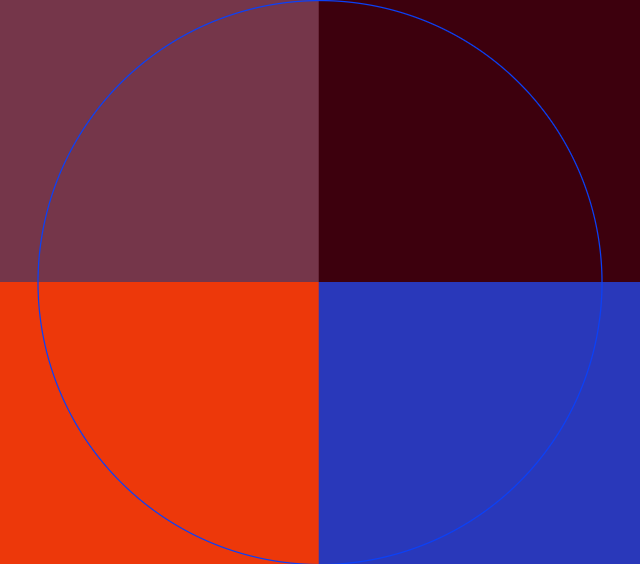
Reproduce this background procedurally as a Shadertoy shader.

```glsl
// Four flat colour quadrants crossed by one thin blue circle.

const vec3 MAUVE  = vec3(0.46, 0.21, 0.29);
const vec3 MAROON = vec3(0.24, 0.00, 0.05);
const vec3 ORANGE = vec3(0.93, 0.22, 0.04);
const vec3 INDIGO = vec3(0.16, 0.22, 0.73);
const vec3 RING   = vec3(0.04, 0.25, 0.97);

const vec2  SPLIT       = vec2(0.498, 0.5);  // quadrant corner, fraction of canvas
const vec2  RING_CENTER = vec2(0.5, 0.499);  // fraction of canvas
const float RING_RADIUS = 0.5;               // in canvas heights
const float RING_WIDTH  = 0.0022;            // in canvas heights

void mainImage(out vec4 fragColor, in vec2 fragCoord)
{
    vec2 uv = fragCoord / iResolution.xy;
    float pixel = 1.0 / iResolution.y;

    // Quadrants, with edges smoothed over one pixel
    vec2 side = clamp((uv - SPLIT) * iResolution.xy + 0.5, 0.0, 1.0);
    vec3 lower = mix(ORANGE, INDIGO, side.x);
    vec3 upper = mix(MAUVE, MAROON, side.x);
    vec3 color = mix(lower, upper, side.y);

    // Circle outline
    vec2 p = (uv - RING_CENTER) * iResolution.xy * pixel;
    float dist = abs(length(p) - RING_RADIUS) - 0.5 * RING_WIDTH;
    color = mix(color, RING, clamp(0.5 - dist / pixel, 0.0, 1.0));

    fragColor = vec4(color, 1.0);
}
```
